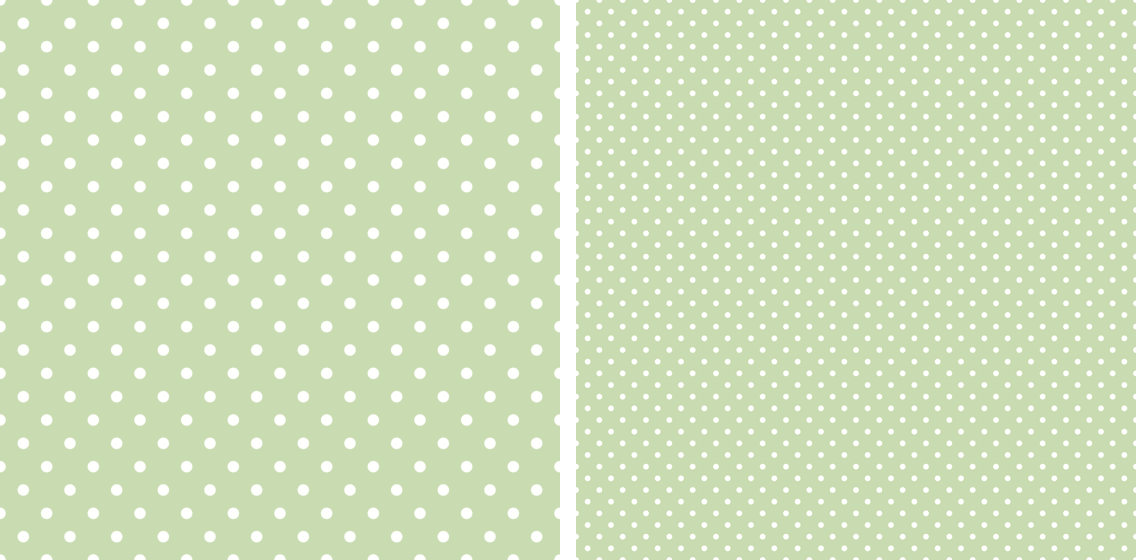
Left, the tile; right, the same tile 2 across and 2 down.
This pattern is drawn by a WebGL 1 fragment shader. Its source:

```glsl
precision highp float;
// Small white polka dots on pale green, in a staggered grid.
// Each square cell holds one dot at its corners and one at its centre;
// a whole number of cells spans the canvas, so the pattern tiles.

// Cells across and down; dot radius in cells; half width of the smoothed edge
#define REPEATS 12.0
#define DOT_RADIUS 0.123
#define EDGE_PIXELS 0.8
#define GROUND_COLOR vec3(0.788, 0.859, 0.690)
#define DOT_COLOR vec3(1.0, 1.0, 0.996)

uniform vec2 u_resolution;

// Distance to the nearest point of the unit lattice
float latticeDistance(vec2 p) {
  vec2 offset = fract(p + vec2(0.5)) - vec2(0.5);
  return length(offset);
}

void main() {
  vec2 gridPos = gl_FragCoord.xy / u_resolution * REPEATS;

  // Corner dots joined with the centre dots, half a cell away
  float cornerDots = latticeDistance(gridPos);
  float centreDots = latticeDistance(gridPos + vec2(0.5));
  float dotDistance = min(cornerDots, centreDots) - DOT_RADIUS;

  // Edge smoothing that follows the canvas size
  float edge = EDGE_PIXELS * REPEATS / min(u_resolution.x, u_resolution.y);
  float dotMask = 1.0 - smoothstep(-edge, edge, dotDistance);

  gl_FragColor = vec4(mix(GROUND_COLOR, DOT_COLOR, dotMask), 1.0);
}
```
